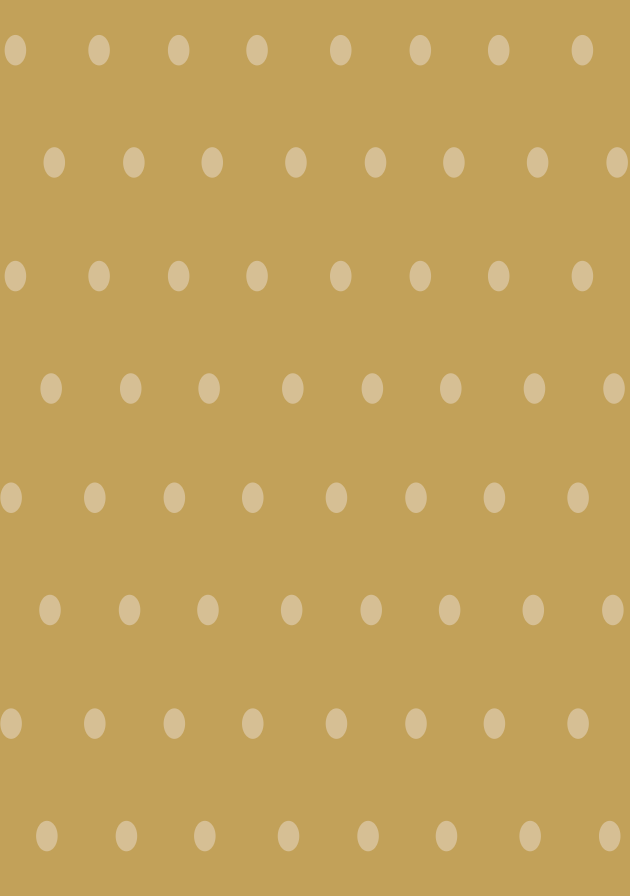
Give the GLSL for this pattern, as a Shadertoy shader.

```glsl
// All lengths are in canvas heights
const vec3 GROUND_COLOR = vec3(0.76, 0.63, 0.35);
const vec3 DOT_COLOR = vec3(0.84, 0.75, 0.58);
const vec2 DOT_RADII = vec2(0.0120, 0.0170);

const vec2 BLOCK_SIZE = vec2(0.2697, 0.4995);  // three dots wide, four rows tall
const float BLOCK_DRIFT = -0.0048;             // sideways slip of each lower block
const float TOP_ROW = 0.0560;                  // depth of the first row

const vec3 DOT_X = vec3(0.0, 0.0934, 0.1822);              // uneven steps along a row
const vec4 ROW_X = vec4(0.0172, -0.0328, 0.0172, -0.0363); // stagger of each row
const vec4 ROW_Y = vec4(0.0, 0.1253, 0.2521, 0.3776);      // depth of each row

// Approximate signed distance to an ellipse
float ellipseDistance(vec2 p, vec2 radii) {
    float k = length(p / radii);
    float slope = length(p / (radii * radii));
    return k * (k - 1.0) / max(slope, 1e-4);
}

// Distance to the nearest dot of the staggered rows
float dotField(vec2 p) {
    float nearest = 1.0;
    for (int row = 0; row < 4; row++) {
        float y = p.y - TOP_ROW - ROW_Y[row];
        float block = round(y / BLOCK_SIZE.y);
        y -= block * BLOCK_SIZE.y;
        float rowStart = ROW_X[row] + block * BLOCK_DRIFT;
        for (int i = 0; i < 3; i++) {
            float x = p.x - rowStart - DOT_X[i];
            x -= BLOCK_SIZE.x * round(x / BLOCK_SIZE.x);
            nearest = min(nearest, ellipseDistance(vec2(x, y), DOT_RADII));
        }
    }
    return nearest;
}

void mainImage(out vec4 fragColor, in vec2 fragCoord) {
    // Depth runs downward from the top edge
    vec2 p = vec2(fragCoord.x, iResolution.y - fragCoord.y) / iResolution.y;

    // Edge smoothing over one pixel
    float pixel = 1.0 / iResolution.y;
    float coverage = clamp(0.5 - dotField(p) / pixel, 0.0, 1.0);

    fragColor = vec4(mix(GROUND_COLOR, DOT_COLOR, coverage), 1.0);
}
```
